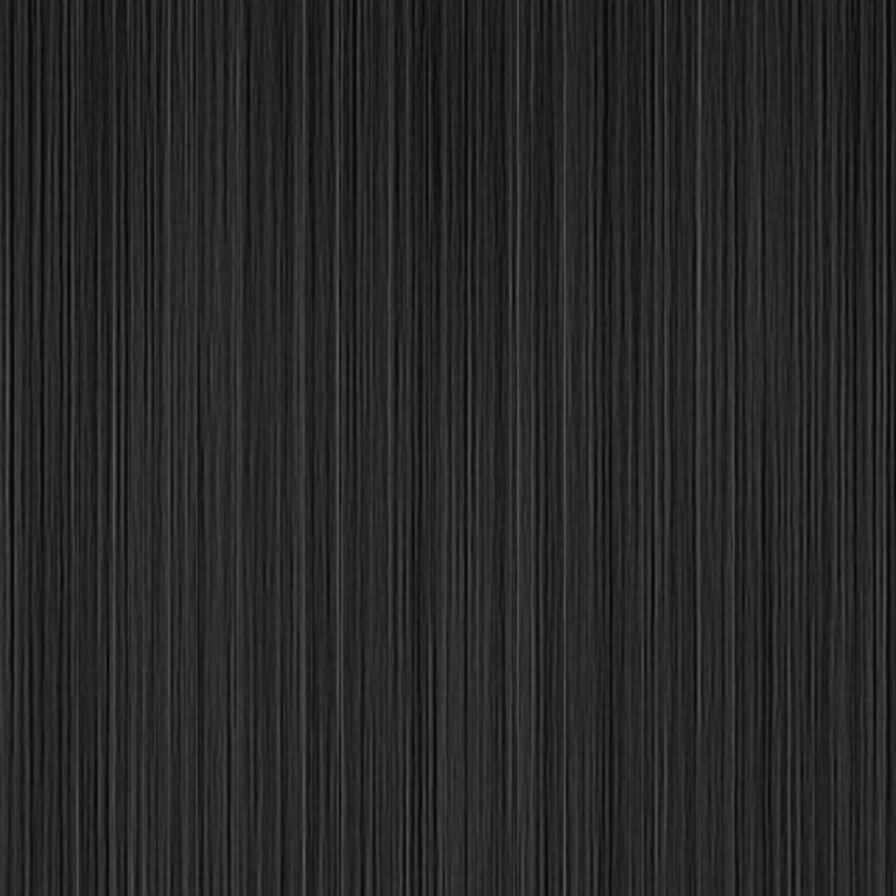
Write a three.js fragment shader that draws this texture.

```glsl
varying vec2 vUv;

float hash(vec2 p) {
  vec3 q = fract(vec3(p.xyx) * 0.1031);
  q += dot(q, q.yzx + 33.33);
  return fract((q.x + q.y) * q.z);
}

// Smooth value noise, centred on zero
float noise(vec2 p) {
  vec2 cell = floor(p);
  vec2 f = fract(p);
  f = f * f * (3.0 - 2.0 * f);
  float low = mix(hash(cell), hash(cell + vec2(1.0, 0.0)), f.x);
  float high = mix(hash(cell + vec2(0.0, 1.0)), hash(cell + vec2(1.0, 1.0)), f.x);
  return mix(low, high, f.y) - 0.5;
}

// Noise stretched along the grain; each layer gets its own seed
float grain(vec2 uv, vec2 frequency, float seed) {
  return noise(uv * frequency + seed * vec2(17.3, 41.7));
}

// Grain minus its neighbours across, which leaves only narrow streaks
float streaks(vec2 uv, vec2 frequency, float seed) {
  vec2 across = vec2(1.0 / frequency.x, 0.0);
  float sides = grain(uv - across, frequency, seed) + grain(uv + across, frequency, seed);
  return grain(uv, frequency, seed) - 0.5 * sides;
}

// One thin vertical line per cell, with random place, strength and fading
float thinLines(vec2 uv, float count, float halfWidth, float seed) {
  float column = floor(uv.x * count);
  float place = mix(0.2, 0.8, hash(vec2(column, seed)));
  float offset = abs(fract(uv.x * count) - place) / count;
  float strength = hash(vec2(column, seed + 7.0));
  float fade = 0.8 + 0.7 * noise(vec2(column * 3.0 + seed, uv.y * 3.0));
  return (1.0 - smoothstep(0.0, halfWidth, offset)) * strength * strength * fade;
}

float brushedGrain(vec2 uv) {
  float shade = 0.018 * grain(uv, vec2(12.0, 1.6), 1.0);
  shade += 0.040 * grain(uv, vec2(95.0, 2.0), 2.0);
  shade += 0.110 * streaks(uv, vec2(235.0, 1.6), 3.0);
  shade += 0.075 * streaks(uv, vec2(270.0, 9.0), 4.0);
  shade += 0.050 * streaks(uv, vec2(320.0, 32.0), 5.0);
  shade += 0.030 * grain(uv, vec2(400.0, 150.0), 6.0);
  return shade;
}

void main() {
  // Base tone, darker toward the top
  float shade = mix(0.158, 0.132, smoothstep(0.5, 1.0, vUv.y));
  shade += brushedGrain(vUv);

  // Dark grooves and bright scratches
  for (int i = 0; i < 2; i++) {
    float layer = float(i);
    shade -= 0.10 * thinLines(vUv, 37.0 + 16.0 * layer, 0.0030, 11.0 + layer);
    shade += 0.14 * thinLines(vUv, 43.0 + 18.0 * layer, 0.0023, 23.0 + layer);
  }

  gl_FragColor = vec4(vec3(clamp(shade, 0.045, 0.36)), 1.0);
}
```
